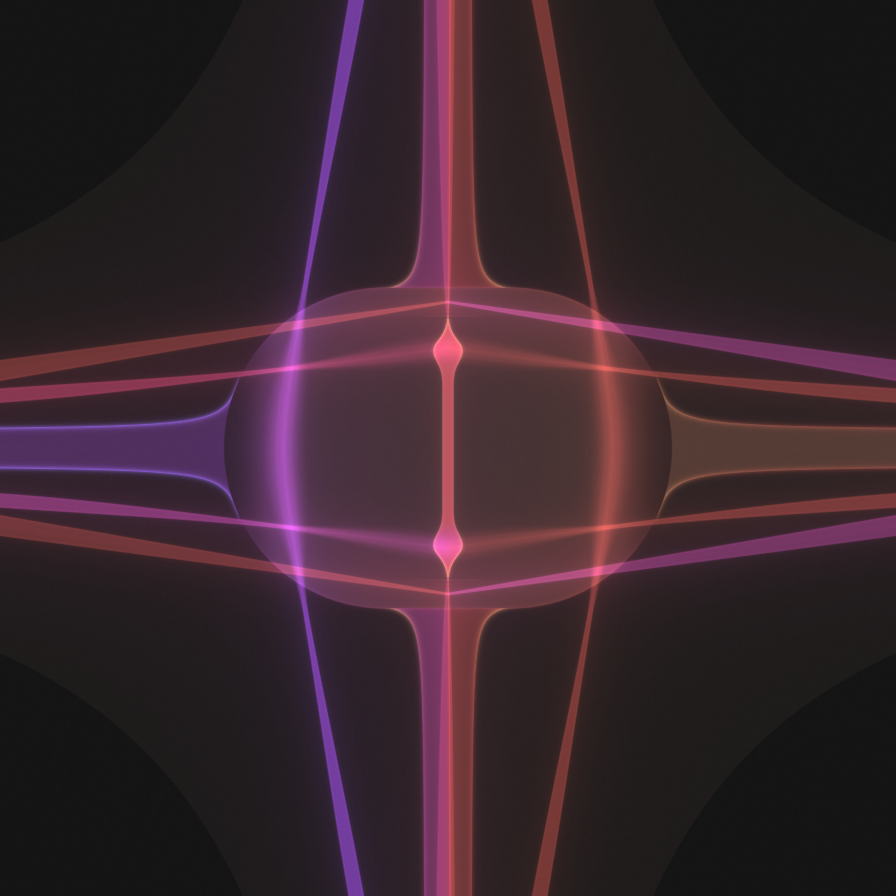
Write a Shadertoy shader that draws this background.

```glsl
// A translucent rounded capsule with flared necks on all four sides, crossed by
// thin widening rays and a pinched central column over a dark hyperbolic field.
// Each part is a signed distance turned into fill, rim and halo, added as light.

const vec3 VIOLET  = vec3(0.60, 0.24, 0.95);
const vec3 MAGENTA = vec3(0.82, 0.24, 0.72);
const vec3 CRIMSON = vec3(0.88, 0.22, 0.42);
const vec3 RED     = vec3(0.88, 0.29, 0.25);
const vec3 TAN     = vec3(0.62, 0.48, 0.26);

float hash(vec2 p) {
    return fract(sin(dot(p, vec2(127.1, 311.7))) * 43758.5453);
}

// 1 inside a shape, 0 outside, with an edge of the given softness
float inside(float d, float soft) {
    return 1.0 - smoothstep(-soft, soft, d);
}

float gauss(float x, float width) {
    return exp(-x * x / (width * width));
}

// Light of a flat ribbon: d is the offset from its axis, w its half width
float ribbon(float d, float w, float soft) {
    float a = abs(d);
    float rim = exp(-abs(a - w) / 0.0014) * 0.13 / (1.0 + soft * 200.0);
    float halo = 0.075 * exp(-a / 0.020) + 0.03 * exp(-a / 0.06);
    return 0.32 * inside(a - w, soft) + rim + halo;
}

// Neck flaring as its axis coordinate nears start: (fill, rim, flare amount)
vec3 neck(float along, float across, float base, float flare, float start, float reach, float px) {
    float t = max(along - start, 0.001);
    float w = base + flare / t;
    float slope = flare / (t * t);
    float d = (across - w) / sqrt(1.0 + slope * slope);
    float mask = step(start, along) * (1.0 - smoothstep(reach * 0.75, reach, across));
    float rim = exp(-abs(d) / 0.0022);
    return vec3(inside(d, px) * mask, rim * mask, exp(-t / 0.05));
}

// Dim field bounded by four hyperbolas, warmer towards the axes
vec3 field(vec2 p, float px) {
    vec2 q = abs(p);
    float k = q.x * q.y;
    float edge = inside((k - 0.1145) / max(length(q), 0.1), px);
    vec3 warm = mix(vec3(0.175, 0.132, 0.165), vec3(0.170, 0.138, 0.138),
                    smoothstep(-0.25, 0.25, p.x));
    vec3 lit = mix(vec3(0.115, 0.105, 0.104), warm, exp(-k / 0.035));
    return mix(vec3(0.080), lit, edge);
}

// Capsule body with tinted upper and lower bands
vec3 body(vec2 p, float d, float px) {
    vec2 q = abs(p);
    float side = smoothstep(-0.20, 0.15, p.x);
    vec3 tint = mix(mix(VIOLET, MAGENTA, smoothstep(-0.2, -0.08, p.x)), RED, side);
    float core = 1.0 - smoothstep(0.17, 0.25, q.x);
    float band = smoothstep(0.07, 0.16, q.y);
    vec3 light = vec3(0.068, 0.050, 0.046) * core + tint * (0.035 + 0.10 * band);
    return light * inside(d, px) + tint * 0.10 * exp(-abs(d) / 0.0018) * band;
}

// Long rays, mirrored top to bottom, coloured by side
vec3 rays(vec2 p, float px) {
    vec2 q = abs(p);
    float right = smoothstep(-0.01, 0.01, p.x);

    // Upright rays bend and blur into wide glows within the body
    float bend = 0.194 - 0.182 * sqrt(q.y * q.y + 0.0036);
    float blur = 1.0 - smoothstep(0.03, 0.19, q.y);
    float w = mix(0.0022, 0.0085, smoothstep(0.13, 0.52, q.y));
    float upright = ribbon(q.x - bend, w + 0.006 * blur, px + 0.018 * blur);
    upright += 0.13 * blur * gauss(q.x - bend - 0.012, 0.026);
    vec3 light = mix(mix(VIOLET, MAGENTA, 0.4 * blur) * 1.25, RED * 0.9, right) * upright;

    // Outer pair meets in a point above and below the centre
    float outer = ribbon(q.y - 0.163 + 0.153 * q.x, 0.0012 + 0.0205 * q.x, px);
    light += mix(RED * 0.78, MAGENTA * 0.90, right) * outer;

    // Inner pair softens towards the column
    float path = 0.112 - 0.145 * q.x + 0.076 * q.x * q.x;
    float soft = 1.0 - smoothstep(0.02, 0.20, q.x);
    float inner = ribbon(q.y - path, mix(0.0018, 0.0078, smoothstep(0.14, 0.5, q.x))
                         + 0.005 * soft, px + 0.013 * soft);
    vec3 leftTint = mix(MAGENTA, CRIMSON, smoothstep(-0.05, 0.05, p.y));
    return light + mix(leftTint, RED * 0.85, right) * inner * (1.0 - 0.25 * soft);
}

// Column with two lenses, pinched at both ends, opening into thin sheets
vec3 column(vec2 p, float px) {
    float y = abs(p.y);
    float lens = gauss(y - 0.108, 0.017);
    float w = (0.0062 + 0.0098 * lens) * (1.0 - smoothstep(0.112, 0.150, y));
    float d = abs(p.x) - w;
    float on = 1.0 - smoothstep(0.143, 0.150, y);
    vec3 tint = mix(RED, CRIMSON, 0.35 + 0.4 * lens);
    tint = mix(tint, MAGENTA, lens * step(p.y, 0.0) * 0.75);
    vec3 light = tint * on * (0.45 * inside(d, px) + 0.07 * exp(-max(d, 0.0) / 0.014));
    light += TAN * on * exp(-abs(d) / 0.0014) * (0.10 + 0.35 * smoothstep(0.07, 0.13, y));

    float open = sqrt(clamp((y - 0.146) / 0.354, 0.0, 1.0));
    float sheets = step(0.146, y);
    light += CRIMSON * 0.55 * sheets * ribbon(p.x + 0.0048 * open, 0.0078 * open, px);
    return light + RED * 0.55 * sheets * ribbon(p.x - 0.0045 * open, 0.0026 * open, px);
}

void mainImage(out vec4 fragColor, in vec2 fragCoord) {
    float px = 1.0 / iResolution.y;
    vec2 p = (fragCoord - 0.5 * iResolution.xy) * px;
    vec2 q = abs(p);
    float right = smoothstep(-0.006, 0.006, p.x);
    float shell = length(vec2(max(q.x - 0.071, 0.0), q.y)) - 0.179;
    float outside = 1.0 - inside(shell, px);

    vec3 color = field(p, px) + body(p, shell, px) + rays(p, px) + column(p, px);

    // Side necks, then upright necks
    vec3 h = neck(q.x, q.y, 0.0195, 0.0008, 0.220, 0.085, px) * vec3(outside, outside, 1.0);
    color += mix(VIOLET * 0.21, vec3(0.15, 0.095, 0.065), right) * h.x;
    color += mix(vec3(0.25, 0.18, 0.48), mix(RED * 0.28, TAN * 0.6, h.z), right) * h.y;
    vec3 v = neck(q.y, q.x, 0.025, 0.00045, 0.167, 0.100, px) * vec3(outside, outside, 1.0);
    color += mix(MAGENTA * 0.27, RED * 0.25, right) * v.x;
    color += mix(mix(MAGENTA, RED, right) * 0.22, TAN * 0.65, v.z) * v.y;

    color += (hash(floor(p * 512.0)) - 0.5) * 0.006;
    fragColor = vec4(clamp(color, 0.0, 1.0), 1.0);
}
```
